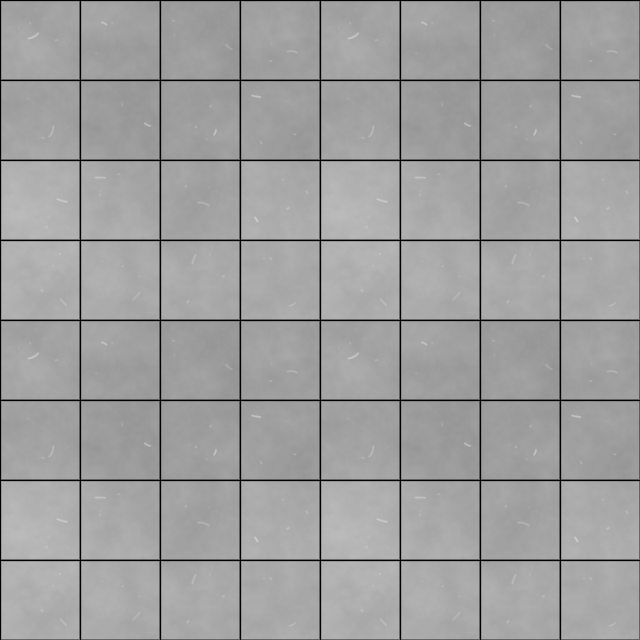
Reproduce this texture procedurally as a WebGL 2 fragment shader.

```glsl
#version 300 es
precision highp float;
// Square grey concrete tiles with thin black joints, soft clouding and pale scuffs.

uniform vec2 u_resolution;
out vec4 fragColor;

const float TAU = 6.2831853;
const float TILES = 8.0;          // tiles across and down
const float BLOCK = 4.0;          // wear pattern repeats every four tiles
const float JOINT_WIDTH = 0.021;  // in tile widths
const float JOINT_SHIFT = 0.005;
const vec3 CONCRETE = vec3(0.648);
const vec3 JOINT = vec3(0.0);

// Three random values from a lattice point and a seed
vec3 hash3(vec2 id, float seed) {
  vec3 h = fract(vec3(id, seed) * vec3(0.1031, 0.1030, 0.0973));
  h += dot(h, h.yxz + 33.33);
  return fract((h.xxy + h.yxx) * h.zyx);
}

// Smooth cellular noise: blends random tones of nearby points, wraps at period
float cellTone(vec2 p, float period, float seed) {
  vec2 cell = floor(p);
  vec2 local = p - cell;
  float total = 0.0;
  float weights = 0.0;
  for (int y = -1; y <= 1; y++) {
    for (int x = -1; x <= 1; x++) {
      vec2 offset = vec2(x, y);
      vec3 h = hash3(mod(cell + offset, period), seed);
      vec2 toPoint = offset + mix(vec2(0.25), vec2(0.75), h.xy) - local;
      float w = max(0.0, 1.0 - dot(toPoint, toPoint) / 1.5625);
      w *= w * w;
      total += w * h.z;
      weights += w;
    }
  }
  return total / weights - 0.5;
}

// Layers of cellular tone, from broad clouds to fine grain
float clouds(vec2 p, float period, float amplitude) {
  float sum = 0.0;
  float frequency = 1.0;
  for (int i = 0; i < 6; i++) {
    sum += amplitude * cellTone(p * frequency, period * frequency, float(i) * 7.0 + 3.0);
    amplitude *= 0.72;
    frequency *= 2.0;
  }
  return sum;
}

// Overall brightness of one tile within the block
float tileTone(vec2 tile) {
  float rows = -0.029 * sin(TAU * (tile.y + 0.5) / BLOCK);
  float columns = 0.013 * cos(TAU * tile.x / BLOCK);
  return rows + columns + 0.014 * (hash3(tile, 91.0).x - 0.5);
}

// Soft, slightly bent stroke centred on the origin
float stroke(vec2 p, float angle, float halfLength, float bend, float width) {
  float c = cos(angle);
  float s = sin(angle);
  p = vec2(c * p.x + s * p.y, c * p.y - s * p.x);
  p.y -= bend * p.x * p.x;
  p.x -= clamp(p.x, -halfLength, halfLength);
  return 1.0 - smoothstep(0.0, width, length(p));
}

// One longer scuff and several faint specks on each tile
float scuffs(vec2 local, vec2 tile) {
  float sum = 0.0;
  for (int i = 0; i < 5; i++) {
    vec3 place = hash3(tile, 113.0 + float(i) * 11.0);
    vec3 form = hash3(tile, 211.0 + float(i) * 13.0);
    bool isLong = i == 0;
    float halfLength = isLong ? mix(0.02, 0.07, form.x) : 0.012 * form.x;
    float strength = isLong ? mix(0.05, 0.14, form.y) : 0.07 * form.y;
    vec2 center = mix(vec2(0.15), vec2(0.87), place.xy);
    float bend = 8.0 * (form.z - 0.5);
    sum += strength * stroke(local - center, place.z * TAU, halfLength, bend, 0.022);
  }
  return sum;
}

// Coverage of the joints around a tile
float jointMask(vec2 local, float width, vec2 pixel) {
  vec2 edge = 0.5 - abs(local - 0.5);
  vec2 cover = 1.0 - smoothstep(0.5 * (width - pixel), 0.5 * (width + pixel), edge);
  return max(cover.x, cover.y);
}

void main() {
  vec2 uv = gl_FragCoord.xy / u_resolution;
  vec2 grid = mod(vec2(uv.x, 1.0 - uv.y) * TILES - JOINT_SHIFT, BLOCK);
  vec2 tile = floor(grid);
  vec2 local = grid - tile;

  // Concrete surface
  float tone = tileTone(tile) + clouds(grid, BLOCK, 0.055);
  tone += 0.012 * (local.y - local.x);
  tone += scuffs(local, tile);

  // Joints on top
  float joint = jointMask(local, JOINT_WIDTH, TILES / u_resolution);
  fragColor = vec4(mix(CONCRETE + tone, JOINT, joint), 1.0);
}
```
